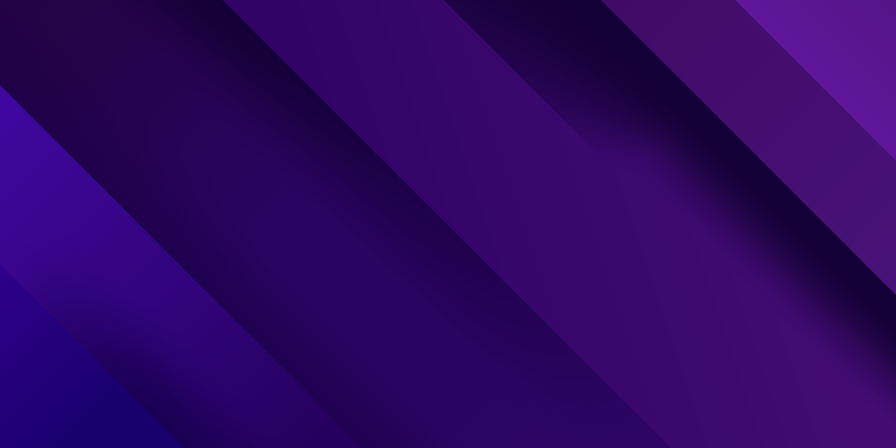
Give the GLSL for this background, as a Shadertoy shader.

```glsl
// Diagonal band borders, measured along x + y
const float EDGE_CORNER = 0.41;
const float EDGE_BLUE   = 0.81;
const float EDGE_INDIGO = 1.497;
const float EDGE_FOLD   = 1.99;
const float EDGE_PLUM   = 2.341;
const float EDGE_VIOLET = 2.641;

// Band colours, each running from a start to an end tone
const vec3 CORNER_A = vec3(0.19, 0.00, 0.55);
const vec3 CORNER_B = vec3(0.10, 0.00, 0.43);
const vec3 BLUE_A   = vec3(0.25, 0.03, 0.63);
const vec3 BLUE_B   = vec3(0.15, 0.00, 0.37);
const vec3 INDIGO_A = vec3(0.14, 0.01, 0.27);
const vec3 INDIGO_B = vec3(0.165, 0.015, 0.385);
const vec3 PURPLE_A = vec3(0.19, 0.015, 0.405);
const vec3 PURPLE_B = vec3(0.27, 0.05, 0.46);
const vec3 PLUM_A   = vec3(0.25, 0.04, 0.40);
const vec3 PLUM_B   = vec3(0.28, 0.07, 0.47);
const vec3 VIOLET_A = vec3(0.37, 0.09, 0.60);
const vec3 VIOLET_B = vec3(0.33, 0.08, 0.53);

// Shadow tones
const vec3 SHADE_BLUE   = vec3(0.10, 0.00, 0.33);
const vec3 SHADE_INDIGO = vec3(0.10, 0.00, 0.28);
const vec3 SHADE_DEEP   = vec3(0.075, 0.00, 0.21);

// Linear ramp from 0 at a to 1 at b
float ramp(float a, float b, float x) {
    return clamp((x - a) / (b - a), 0.0, 1.0);
}

// Smoothed coverage of everything beyond a border
float beyond(float edge, float across) {
    float soft = 1.0 / iResolution.y;
    return smoothstep(edge - soft, edge + soft, across);
}

// Shadow that fades with distance from its border
float shadow(float distanceToEdge, float width) {
    return 1.0 - smoothstep(0.0, width, distanceToEdge);
}

void mainImage(out vec4 fragColor, in vec2 fragCoord) {
    vec2 p = fragCoord / iResolution.xy * vec2(2.0, 1.0);
    float across = p.x + p.y;
    float along = p.x - p.y;

    // Lower left corner
    vec3 color = mix(CORNER_A, CORNER_B, ramp(-0.45, 0.15, along));

    // Blue band, shaded more towards the bottom
    vec3 blue = mix(BLUE_A, BLUE_B, ramp(-0.8, 0.7, along));
    float blueShade = shadow(across - EDGE_CORNER, 0.26) * smoothstep(-0.45, 0.3, along);
    blue = mix(blue, SHADE_BLUE, blueShade);
    color = mix(color, blue, beyond(EDGE_CORNER, across));

    // Indigo band, shaded on both sides
    vec3 indigo = mix(INDIGO_A, INDIGO_B, smoothstep(-1.0, 0.3, along));
    indigo = mix(indigo, PURPLE_A, 0.7 * smoothstep(0.7, 1.5, along));
    indigo = mix(indigo, SHADE_INDIGO, 0.6 * shadow(across - EDGE_BLUE, 0.26));
    float indigoShade = shadow(EDGE_INDIGO - across, 0.29) * (1.0 - ramp(-0.5, 1.5, along));
    indigo = mix(indigo, SHADE_DEEP, indigoShade);
    color = mix(color, indigo, beyond(EDGE_BLUE, across));

    // Wide purple band with a folded shadow that narrows downwards
    float purpleTone = ramp(0.0, 1.0, 0.6 * (across - EDGE_INDIGO) + 0.3 * along);
    vec3 purple = mix(PURPLE_A, PURPLE_B, purpleTone);
    float foldWidth = mix(0.85, 0.27, ramp(0.0, 0.8, along));
    float foldShade = shadow(EDGE_PLUM - across - 0.05, foldWidth);
    purple = mix(purple, SHADE_DEEP, foldShade * beyond(EDGE_FOLD, across));
    color = mix(color, purple, beyond(EDGE_INDIGO, across));

    // Plum band and violet corner
    vec3 plum = mix(PLUM_A, PLUM_B, ramp(0.3, 1.6, along));
    color = mix(color, plum, beyond(EDGE_PLUM, across));
    vec3 violet = mix(VIOLET_A, VIOLET_B, ramp(EDGE_VIOLET, 3.0, across));
    color = mix(color, violet, beyond(EDGE_VIOLET, across));

    fragColor = vec4(color, 1.0);
}
```
